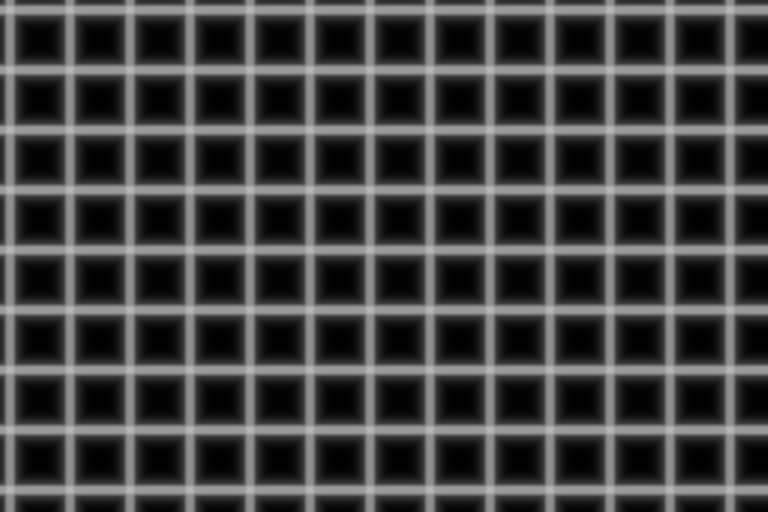
This pattern is drawn by a Shadertoy shader. Its source:

```glsl
// A square lattice of softly glowing grey bars over black.
// Each bar is a plateau plus a Gaussian halo of the distance to the nearest
// grid line; a power norm blends both directions and brightens the crossings.

const float CELLS_ACROSS = 12.8;
const vec2 FIRST_LINE = vec2(1.0 / 6.0);  // from the upper left, in cells
const float CORE_INNER = 0.035;           // half width of the flat plateau
const float CORE_OUTER = 0.125;           // where the plateau has faded out
const float HALO_RADIUS = 0.19;
const float CORE_LEVEL = 0.27;
const float HALO_LEVEL = 0.29;
const float HORIZONTAL_GAIN = 1.09;       // level bars are slightly lighter
const float BLEND_POWER = 3.5;

// Distance to the nearest whole number, in cells
float lineDistance(float x) {
    return abs(fract(x + 0.5) - 0.5);
}

// Brightness across one bar, with edges never sharper than a pixel
float barProfile(float d, float pixel) {
    float core = 1.0 - smoothstep(CORE_INNER, max(CORE_OUTER, CORE_INNER + pixel), d);
    float r = d / HALO_RADIUS;
    return CORE_LEVEL * core + HALO_LEVEL * exp(-r * r);
}

// Smooth union of two brightnesses
float blendLight(float a, float b, float power) {
    return pow(pow(a, power) + pow(b, power), 1.0 / power);
}

void mainImage(out vec4 fragColor, in vec2 fragCoord) {
    // Square cells measured from the upper left corner
    float pixel = CELLS_ACROSS / iResolution.x;
    vec2 fromTop = vec2(fragCoord.x, iResolution.y - fragCoord.y);
    vec2 cell = fromTop * pixel - FIRST_LINE;

    float vertical = barProfile(lineDistance(cell.x), pixel);
    float horizontal = HORIZONTAL_GAIN * barProfile(lineDistance(cell.y), pixel);

    float grey = blendLight(vertical, horizontal, BLEND_POWER);
    fragColor = vec4(vec3(clamp(grey, 0.0, 1.0)), 1.0);
}
```
